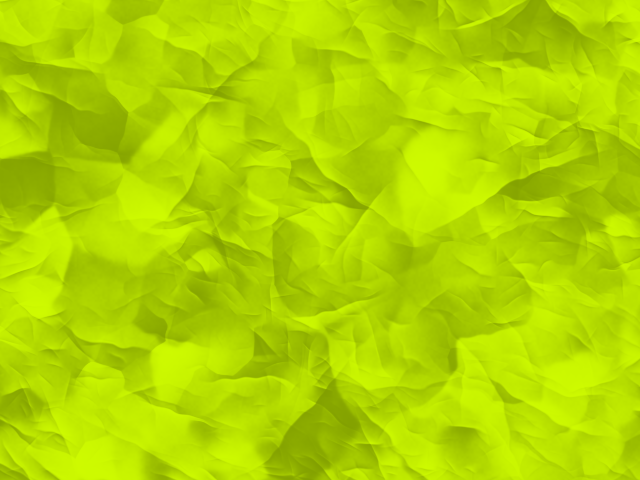
Give the GLSL for this texture, as a WebGL 2 fragment shader.

```glsl
#version 300 es
precision highp float;
// Crumpled lime paper: tilted facets with soft or sharp borders are summed
// with scattered folds, each crisp along its line and fading to both sides.
// The summed light is passed through an S-curve between a shade and a lit tone.

#define FACET_SIZE 0.19
#define FOLD_SIZE 0.30
#define FACET_GAIN 1.15
#define FOLD_GAIN 1.6
#define EDGE_WIDTH 0.0028
#define GRAIN 0.17
#define TONE_SLOPE 1.15
#define TONE_BIAS 0.52
#define SHADE_COLOR vec3(0.505, 0.620, 0.0)
#define LIT_COLOR vec3(0.812, 0.988, 0.0)

uniform vec2 u_resolution;
out vec4 outColor;

vec4 hash4(vec2 cell, float seed) {
    vec4 v = fract(vec4(cell.xyx, seed) * vec4(0.1031, 0.1030, 0.0973, 0.1099) + 0.137 * seed);
    v += dot(v, v.wzxy + 33.33);
    return fract((v.xxyz + v.yzzw) * v.zywx);
}

float noise(vec2 p, float seed) {
    vec2 i = floor(p), f = fract(p);
    f = f * f * (3.0 - 2.0 * f);
    float low = mix(hash4(i, seed).x, hash4(i + vec2(1, 0), seed).x, f.x);
    float high = mix(hash4(i + vec2(0, 1), seed).x, hash4(i + 1.0, seed).x, f.x);
    return mix(low, high, f.y);
}

vec2 noise2(vec2 p, float seed) {
    return vec2(noise(p, seed), noise(p, seed + 5.0)) - 0.5;
}

// Cells of differing tilt, blended across borders of varying sharpness
float facets(vec2 p, float size, float seed) {
    p /= size;
    float sharpness = mix(9.0, 60.0, smoothstep(0.25, 0.75, noise(p * 0.9, seed + 2.0)));
    vec2 base = floor(p);
    float light = 0.0, total = 1e-30;
    for (int y = -1; y <= 1; y++)
    for (int x = -1; x <= 1; x++) {
        vec2 cell = base + vec2(x, y);
        vec4 rnd = hash4(cell, seed);
        vec2 offset = p - cell - mix(vec2(0.1), vec2(0.9), rnd.xy);
        vec2 slope = hash4(cell, seed + 1.0).xy * 3.0 - 1.5;
        float weight = exp(-sharpness * dot(offset, offset));
        light += weight * (rnd.z * 2.0 - 1.0 + dot(offset, slope));
        total += weight;
    }
    return light / total;
}

// Bent fold lines, lit on one side and shaded on the other
float folds(vec2 p, float size, float seed) {
    p /= size;
    float edge = EDGE_WIDTH / size;
    vec2 base = floor(p);
    float light = 0.0;
    for (int y = -1; y <= 1; y++)
    for (int x = -1; x <= 1; x++) {
        vec2 cell = base + vec2(x, y);
        vec4 rnd = hash4(cell, seed);
        vec4 form = hash4(cell, seed + 1.0);
        vec2 q = p - cell - rnd.xy;
        // Most folds fall gently to the right, a few run steeply
        float turn = rnd.z * 2.0 - 1.0;
        float angle = -0.42 + turn * (0.45 + 0.95 * turn * turn);
        vec2 along = vec2(cos(angle), sin(angle));
        float s = dot(q, along);
        float d = dot(q, vec2(-along.y, along.x)) + (form.x - 0.5) * 0.45 * s * s;
        float reach = mix(0.35, 0.95, form.y);
        float taper = max(0.0, 1.0 - s * s / (reach * reach));
        float window = max(0.0, 1.0 - dot(q, q));
        float side = smoothstep(-edge, edge, d);
        vec2 widths = form.z < 0.5 ? vec2(0.06, 0.28) : vec2(0.28, 0.06);
        float fade = exp(-abs(d) / mix(widths.x, widths.y, side));
        float strength = mix(0.2, 1.1, form.w) * (0.5 + 0.5 * along.x);
        float facing = rnd.w < 0.66 ? 1.0 : -1.0;
        light += facing * strength * (side * 2.0 - 1.0) * fade * taper * window;
    }
    return light;
}

void main() {
    vec2 p = gl_FragCoord.xy / u_resolution.y;

    // Waviness at three scales keeps the borders crooked
    vec2 q = p + 0.045 * noise2(p * 5.0, 3.0) + 0.018 * noise2(p * 17.0, 13.0);
    q += 0.007 * noise2(p * 43.0, 23.0);

    // Large and small facets
    float light = FACET_GAIN * facets(q + 3.1, FACET_SIZE, 21.0);
    light += 0.6 * FACET_GAIN * facets(q + 7.7, FACET_SIZE * 0.45, 31.0);

    // Folds at four scales, the finer ones gathered in patches
    float patches = smoothstep(0.25, 0.7, noise(p * 4.5, 41.0));
    light += FOLD_GAIN * folds(q + 1.3, FOLD_SIZE, 51.0);
    light += FOLD_GAIN * folds(q + 5.9, FOLD_SIZE * 0.5, 61.0);
    light += FOLD_GAIN * mix(0.4, 1.2, patches) * folds(q + 9.2, FOLD_SIZE * 0.26, 71.0);
    light += FOLD_GAIN * 0.7 * patches * folds(q + 4.4, FOLD_SIZE * 0.14, 101.0);

    // Faint paper fibre
    light += GRAIN * (noise(p * 190.0, 81.0) + noise(p * 75.0, 91.0) - 1.0);

    float tone = 1.0 / (1.0 + exp(-TONE_SLOPE * light - TONE_BIAS));
    outColor = vec4(mix(SHADE_COLOR, LIT_COLOR, tone), 1.0);
}
```
